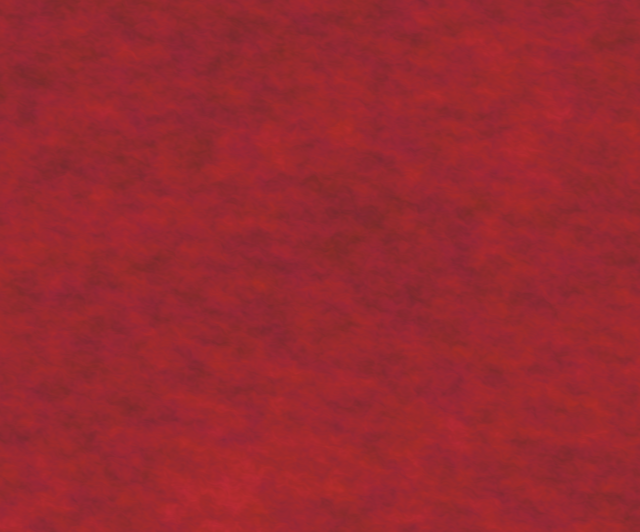
A WebGL 1 fragment shader for this texture:

```glsl
precision highp float;

uniform vec2 u_resolution;

const vec3 SHADOW = vec3(0.49, 0.16, 0.175);
const vec3 CRIMSON = vec3(0.60, 0.16, 0.195);
const vec3 SCARLET = vec3(0.655, 0.162, 0.18);
const vec3 GLOW = vec3(0.75, 0.17, 0.205);

// Random unit vector for a lattice cell
vec2 cellGradient(vec2 cell) {
  vec3 h = fract(cell.xyx * vec3(0.1031, 0.1030, 0.0973));
  h += dot(h, h.yzx + 33.33);
  float angle = 6.28318 * fract((h.x + h.y) * h.z);
  return vec2(cos(angle), sin(angle));
}

float gradientNoise(vec2 p) {
  vec2 cell = floor(p);
  vec2 f = p - cell;
  vec2 w = f * f * f * (f * (f * 6.0 - 15.0) + 10.0);
  vec2 e = vec2(0.0, 1.0);
  float a = dot(cellGradient(cell), f);
  float b = dot(cellGradient(cell + e.yx), f - e.yx);
  float c = dot(cellGradient(cell + e.xy), f - e.xy);
  float d = dot(cellGradient(cell + e.yy), f - e.yy);
  return mix(mix(a, b, w.x), mix(c, d, w.x), w.y);
}

// Sum of octaves, each rotated a little to hide the lattice
float fractalNoise(vec2 p, float gain) {
  float sum = 0.0;
  float amplitude = 1.0;
  for (int i = 0; i < 4; i++) {
    sum += amplitude * gradientNoise(p);
    p = mat2(0.98, 0.17, -0.17, 0.98) * p * 2.03 + 17.3;
    amplitude *= gain;
  }
  return sum;
}

// Soft elliptical patch of light or shade
float softPatch(vec2 p, vec2 center, vec2 radius) {
  vec2 d = (p - center) / radius;
  return exp(-dot(d, d));
}

// Fibres lie nearly level, sinking slightly to the right
vec2 fibreSpace(vec2 p, float stretch) {
  return vec2(p.x / stretch, p.y + 0.15 * p.x);
}

// Broad light and shade across the cloth
float broadTone(vec2 p) {
  float tone = 0.30 * fractalNoise(p * 3.0 + 4.7, 0.6);
  tone += 0.75 * softPatch(p, vec2(0.40, 0.05), vec2(0.15, 0.10));
  tone += 0.30 * softPatch(p, vec2(0.62, 0.17), vec2(0.30, 0.13));
  tone += 0.25 * softPatch(p, vec2(0.88, 0.75), vec2(0.18, 0.15));
  tone -= 0.25 * softPatch(p, vec2(0.40, 0.90), vec2(0.25, 0.10));
  tone -= 0.22 * softPatch(p, vec2(0.72, 0.52), vec2(0.25, 0.16));
  return tone;
}

// Flecks and fine grain with slightly ragged outlines
float feltGrain(vec2 p) {
  vec2 ragged = vec2(gradientNoise(p * 45.0), gradientNoise(p * 45.0 + 31.0));
  vec2 q = fibreSpace(p + 0.008 * ragged, 1.7);
  float clumps = 0.40 * fractalNoise(q * 9.0 + 8.1, 0.6);
  float flecks = 0.75 * fractalNoise(q * 25.0 + 52.0, 0.75);
  float specks = 0.22 * gradientNoise(fibreSpace(p, 1.3) * 100.0);
  return clumps + flecks + specks;
}

vec3 dyeColor(float tone) {
  vec3 color = mix(SHADOW, CRIMSON, clamp(tone + 1.0, 0.0, 1.0));
  color = mix(color, SCARLET, clamp(tone / 0.55, 0.0, 1.0));
  return mix(color, GLOW, clamp((tone - 0.55) / 0.9, 0.0, 1.0));
}

void main() {
  vec2 p = gl_FragCoord.xy / u_resolution.y;
  float tone = broadTone(p) + feltGrain(p);
  vec3 color = dyeColor(tone);

  // Uneven dye, drifting between orange and rose
  float warmth = fractalNoise(fibreSpace(p, 1.4) * 14.0 + 90.0, 0.7);
  color += warmth * vec3(0.006, 0.010, -0.028);

  gl_FragColor = vec4(color, 1.0);
}
```
